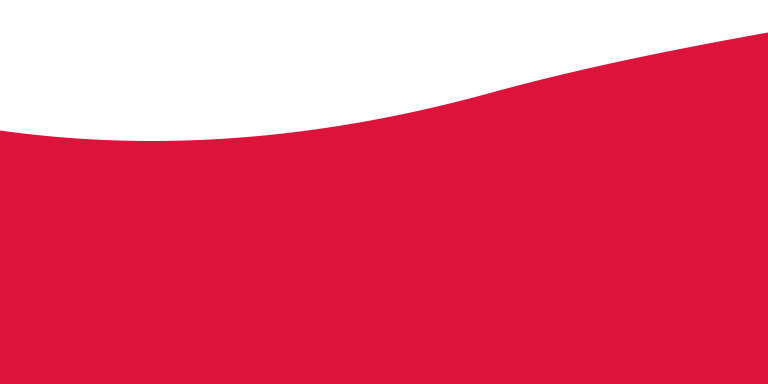
Write a WebGL 1 fragment shader that draws this background.

```glsl
precision highp float;
// A crimson field below a smooth rising wave, on white.

uniform vec2 u_resolution;

const vec3 CRIMSON = vec3(0.863, 0.078, 0.235);
const vec3 WHITE = vec3(1.0);

// Wave knots: x, height, slope (in canvas widths and heights)
const vec3 WAVE_LEFT = vec3(0.0, 0.6602, -0.28);
const vec3 WAVE_BEND = vec3(0.638, 0.7578, 0.55);
const vec3 WAVE_RIGHT = vec3(1.0, 0.9154, 0.36);

// Cubic Hermite curve between two knots
float hermite(vec3 a, vec3 b, float x) {
  float span = b.x - a.x;
  float t = (x - a.x) / span;
  float s = 1.0 - t;
  float level = mix(a.y, b.y, t * t * (3.0 - 2.0 * t));
  return level + span * t * s * (s * a.z - t * b.z);
}

float waveHeight(float x) {
  return x < WAVE_BEND.x ? hermite(WAVE_LEFT, WAVE_BEND, x)
                         : hermite(WAVE_BEND, WAVE_RIGHT, x);
}

void main() {
  vec2 uv = gl_FragCoord.xy / u_resolution;

  // Edge coverage, one pixel wide
  float depth = (waveHeight(uv.x) - uv.y) * u_resolution.y;
  float field = clamp(depth + 0.5, 0.0, 1.0);

  gl_FragColor = vec4(mix(WHITE, CRIMSON, field), 1.0);
}
```
